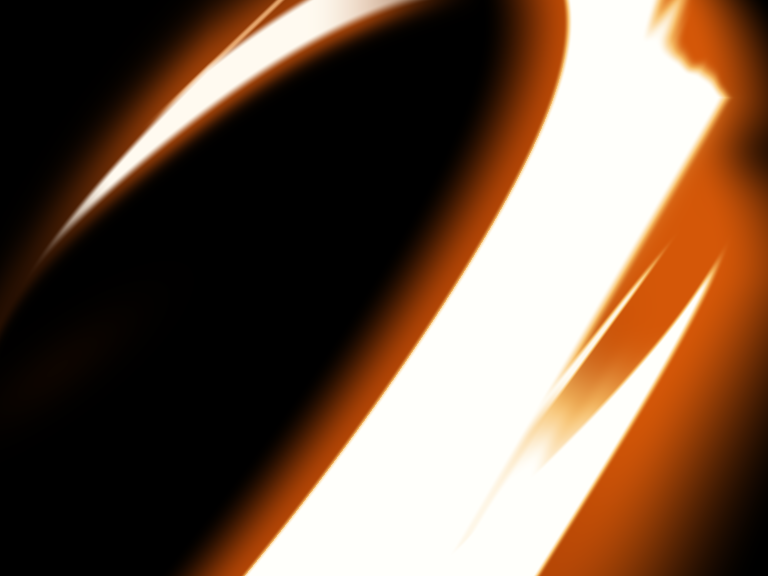
Write a WebGL 1 fragment shader that draws this background.

```glsl
precision highp float;
// Glowing white-hot ring of light sweeping across a black field with orange halos.
uniform vec2 u_resolution;

float hash(vec2 p) {
  vec3 q = fract(vec3(p.xyx) * 0.1031);
  q += dot(q, q.yzx + 33.33);
  return fract((q.x + q.y) * q.z);
}

float noise(vec2 p) {
  vec2 i = floor(p), f = fract(p);
  f *= f * (3.0 - 2.0 * f);
  return mix(mix(hash(i), hash(i + vec2(1.0, 0.0)), f.x),
             mix(hash(i + vec2(0.0, 1.0)), hash(i + 1.0), f.x), f.y);
}

// 1 below the edge, 0 above it
float below(float edge, float soft, float v) {
  return 1.0 - smoothstep(edge - soft, edge + soft, v);
}

// Soft interval from a to b
float band(float a, float b, float softA, float softB, float v) {
  return (1.0 - below(a, softA, v)) * below(b, softB, v);
}

void main() {
  vec2 p = gl_FragCoord.xy / u_resolution.y;
  p.x *= 1.33333 * u_resolution.y / u_resolution.x;
  float x = p.x, y = p.y;

  // Edges of the main beam and of the outer blade
  float inner = 0.425 + 0.82 * y - 0.185 * y * y - 0.076 * pow(y, 8.0);
  float rim = 0.932 + 0.625 * y - 0.28 * pow(y, 4.0);
  float streak = noise(vec2((x - 0.55 * y) * 38.0, y * 5.0)) - 0.5;
  float top = smoothstep(0.81, 0.94, y);
  float outer = min(0.77 + 0.587 * y, mix(1.265, 1.165, top) + 0.05 * streak * top);

  // Orange halo around the beam, with a dim patch at the right
  float fadeStart = rim - 0.1 * smoothstep(0.5, 0.75, y);
  float halo = smoothstep(inner - 0.15, inner, x)
    * (1.0 - smoothstep(fadeStart, fadeStart + 0.38 - 0.22 * y, x));
  vec2 patchOffset = (p - vec2(1.34, 0.74)) / vec2(0.08, 0.06);
  halo *= 1.0 - 0.5 * exp(-dot(patchOffset, patchOffset));
  vec3 orange = mix(vec3(0.70, 0.27, 0.02), vec3(0.83, 0.34, 0.03), smoothstep(0.9, 1.15, x));
  vec3 color = orange * halo;

  // Upper left arc: halo, thin side streak, then the white crescent
  float ax = min(x, 0.8);
  float arcLow = 0.5 + 0.9 * ax - 0.4 * ax * ax * ax - 0.06 * exp(-18.0 * ax);
  float arcHigh = arcLow + max(0.0, min(0.24 * (ax - 0.045), 0.065 + 0.03 * ax));
  float above = max(y - arcHigh, 0.0) / 0.085;
  float under = max(arcLow - y, 0.0) / 0.028;
  float arcHalo = exp(-above * above - under * under) * mix(0.2, 0.85, smoothstep(0.0, 0.35, x));
  arcHalo *= 1.0 - smoothstep(0.6, 0.85, x);
  color += vec3(0.72, 0.29, 0.03) * arcHalo;
  float side = abs(y - 0.818 - 0.95 * (x - 0.295));
  float sideLine = (1.0 - smoothstep(0.001, 0.01, side)) * band(0.29, 0.56, 0.05, 0.04, x);
  color = mix(color, vec3(1.0, 0.78, 0.55), 0.75 * sideLine);
  float arc = band(arcLow + 0.003, arcHigh, 0.011, 0.009, y) * smoothstep(0.03, 0.2, x);
  arc *= 1.0 - 0.5 * smoothstep(0.53, 0.76, x);
  color = mix(color, vec3(1.0, 0.98, 0.94), arc);

  // Main beam with a softer outer side
  float heat = band(inner, outer, 0.011, mix(0.018, 0.05, top), x);

  // Outer blade tapering to a point
  float bladeWidth = 0.4 * pow(max(0.6 - y, 0.0), 1.5);
  float blade = band(rim - bladeWidth, rim, 0.008, 0.012, x) * below(0.55, 0.06, y);

  // Thin blade between beam and rim
  float thinCenter = 1.18 - 0.74 * (0.602 - y);
  float thinWidth = 0.003 + 0.05 * max(0.58 - y, 0.0);
  float thin = band(thinCenter - thinWidth, thinCenter + 0.003, 0.006, 0.005, x);
  thin *= band(0.3, 0.54, 0.06, 0.07, y);

  // Warm light filling the gap, brighter toward the base
  float gap = band(outer, rim - 0.01, 0.02, 0.015, x);
  float fill = gap * (1.0 - smoothstep(0.1, 0.47, y)) * (1.0 + 0.25 * streak);
  float fringe = 0.25 * exp(-max(x - outer, 0.0) / 0.025) * step(inner, x) * below(0.85, 0.1, y);
  heat = 1.0 - (1.0 - heat) * (1.0 - blade) * (1.0 - 0.8 * thin)
    * (1.0 - clamp(fill, 0.0, 1.0)) * (1.0 - fringe);

  // Heat ramp from orange through cream to white
  color = mix(color, vec3(0.97, 0.75, 0.40), smoothstep(0.0, 0.6, heat));
  color = mix(color, vec3(1.0, 1.0, 0.985), smoothstep(0.4, 0.95, heat));

  // Faint ember at the lower left
  vec2 ember = (p - vec2(0.1, 0.36)) * mat2(0.8, 0.6, -0.6, 0.8) / vec2(0.16, 0.05);
  color += vec3(0.05, 0.018, 0.0) * exp(-dot(ember, ember));
  gl_FragColor = vec4(min(color, 1.0), 1.0);
}
```
